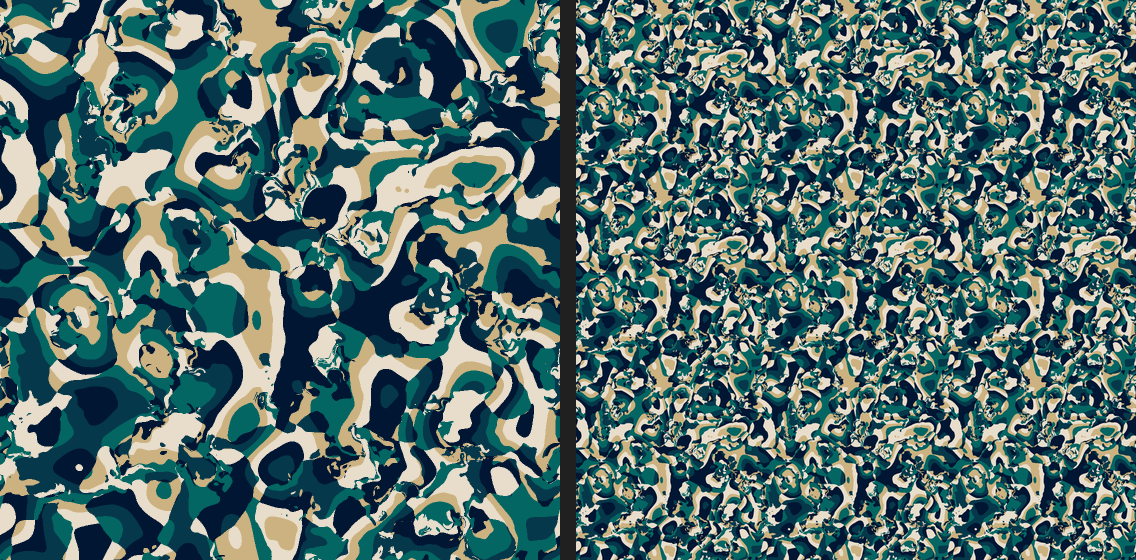
Left, the tile; right, the same tile 3 across and 3 down.
Give the GLSL for this pattern, as a three.js fragment shader.

```glsl
// Torn camouflage: flat colour bands cycle through a smooth gradient-noise field.
// Two rough, curled masks shift the cycle, leaving ragged edges, hooks and shards.
// All noise wraps on whole-number lattices, so the square tiles without a seam.

varying vec2 vUv;

const vec3 CREAM = vec3(0.91, 0.865, 0.795);
const vec3 TAN = vec3(0.80, 0.70, 0.50);
const vec3 TEAL = vec3(0.01, 0.40, 0.39);
const vec3 DEEP_TEAL = vec3(0.02, 0.22, 0.29);
const vec3 NAVY = vec3(0.0, 0.085, 0.20);

// Upper ends of the first four bands in the cycle
const vec4 BAND_ENDS = vec4(0.22, 0.40, 0.61, 0.80);

const float BLOB_CELLS = 8.0;       // size of the smooth blobs
const float BLOB_CYCLES = 1.25;     // colour cycles per unit of noise
const float BEND_CELLS = 5.0;       // slow bending of the blobs
const float BEND_AMOUNT = 0.03;
const float ROUGH_CELLS = 8.0;      // alternation of smooth and crumbled places
const float TEAR_CELLS = 5.0;       // size of the broad torn patches
const float TEAR_SHIFT = 0.5;       // jump in the cycle across a broad tear
const float CHIP_CELLS = 8.0;       // size of the smaller torn patches
const float CHIP_SHIFT = 0.42;
const float CHIP_LEVEL = 0.12;      // higher means fewer chips
const float CURL_CELLS = 19.0;      // hooks along the tears
const float CURL_AMOUNT = 0.06;
const float SHARD_CELLS = 47.0;     // small splinters
const float SHARD_AMOUNT = 0.024;
const float BLOB_CURL = 0.45;       // share of the curling felt by the blobs
const float GAIN_SMOOTH = 0.3;
const float GAIN_ROUGH = 0.62;
const int TEAR_OCTAVES = 5;
const float EDGE_WIDTH = 1.0 / 512.0;

vec2 gradientAt(vec2 cell, float seed) {
  vec3 q = fract((cell.xyx + seed * 17.3) * vec3(0.1031, 0.1030, 0.0973));
  q += dot(q, q.yzx + 33.33);
  float angle = 6.28319 * fract((q.x + q.y) * q.z);
  return vec2(cos(angle), sin(angle));
}

// Gradient noise on a lattice that repeats once across the canvas
float wrapNoise(vec2 uv, float cells, float seed) {
  vec2 p = uv * cells;
  vec2 f = fract(p);
  vec2 lo = mod(floor(p), cells);
  vec2 hi = mod(lo + 1.0, cells);
  vec2 w = f * f * f * (f * (f * 6.0 - 15.0) + 10.0);
  float a = dot(gradientAt(lo, seed), f);
  float b = dot(gradientAt(vec2(hi.x, lo.y), seed), f - vec2(1.0, 0.0));
  float c = dot(gradientAt(vec2(lo.x, hi.y), seed), f - vec2(0.0, 1.0));
  float d = dot(gradientAt(hi, seed), f - 1.0);
  return mix(mix(a, b, w.x), mix(c, d, w.x), w.y);
}

vec2 wrapNoise2(vec2 uv, float cells, float seed) {
  return vec2(wrapNoise(uv, cells, seed), wrapNoise(uv, cells, seed + 1.0));
}

// 1 inside the torn patches, 0 outside
float tearMask(vec2 p, float cells, float gain, float level, float seed) {
  float sum = -level;
  float amplitude = 1.0;
  for (int i = 0; i < TEAR_OCTAVES; i++) {
    sum += amplitude * wrapNoise(p, cells, seed + float(i));
    amplitude *= gain;
    cells *= 2.0;
  }
  return step(0.0, sum);
}

// Flat colour for a position in the repeating cycle
vec3 bandColor(float phase) {
  float t = fract(phase);
  vec3 color = mix(CREAM, TAN, step(BAND_ENDS.x, t));
  color = mix(color, TEAL, step(BAND_ENDS.y, t));
  color = mix(color, DEEP_TEAL, step(BAND_ENDS.z, t));
  return mix(color, NAVY, step(BAND_ENDS.w, t));
}

vec3 camouflage(vec2 uv) {
  // Crumbling displacement, strong only in the rough places
  float rough = smoothstep(-0.25, 0.25, wrapNoise(uv, ROUGH_CELLS, 3.0));
  vec2 curl = rough * (CURL_AMOUNT * wrapNoise2(uv, CURL_CELLS, 5.0)
                     + SHARD_AMOUNT * wrapNoise2(uv, SHARD_CELLS, 7.0));
  float gain = mix(GAIN_SMOOTH, GAIN_ROUGH, rough);

  vec2 bent = uv + BEND_AMOUNT * wrapNoise2(uv, BEND_CELLS, 21.0);
  float phase = BLOB_CYCLES * wrapNoise(bent + BLOB_CURL * curl, BLOB_CELLS, 25.0)
              + 0.9 * wrapNoise(uv, 4.0, 29.0);
  phase += TEAR_SHIFT * tearMask(uv + curl, TEAR_CELLS, gain, 0.0, 11.0);
  phase += CHIP_SHIFT * tearMask(uv + curl, CHIP_CELLS, gain, CHIP_LEVEL, 41.0);
  return bandColor(phase);
}

void main() {
  // Four samples smooth the band edges
  vec3 color = vec3(0.0);
  for (int i = 0; i < 4; i++) {
    vec2 corner = vec2(mod(float(i), 2.0), floor(float(i) / 2.0)) - 0.5;
    color += camouflage(vUv + 0.5 * EDGE_WIDTH * corner);
  }
  gl_FragColor = vec4(color / 4.0, 1.0);
}
```
